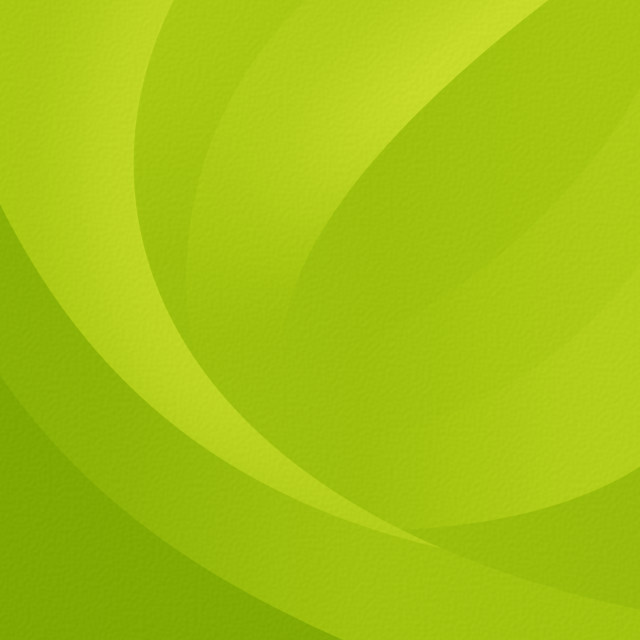
This background is drawn by a WebGL 2 fragment shader. Its source:

```glsl
#version 300 es
precision highp float;
// Draws sweeping lime green ribbons with soft glows and a fine paper grain.

uniform vec2 u_resolution;
out vec4 outColor;

// Tone ramp
const vec3 DARK_GREEN = vec3(0.49, 0.655, 0.005);
const vec3 LIME = vec3(0.655, 0.78, 0.065);
const vec3 BRIGHT_LIME = vec3(0.765, 0.85, 0.155);
const float LIME_TONE = 0.6;

// Surface details
const float GLOW_WIDTH = 0.12;
const float RIM_WIDTH = 0.0015;
const float RIM_STRENGTH = 0.13;
const float GRAIN_SCALE = 150.0;
const float GRAIN_STRENGTH = 0.016;

// Cubic ribbon edges, each running from top to bottom, with y pointing down
struct Curve { vec2 a, b, c, d; };
const Curve CORNER = Curve(vec2(0.0, 0.586), vec2(0.146, 0.797), vec2(0.336, 0.911), vec2(0.536, 1.0));
const Curve BAND = Curve(vec2(0.0, 0.319), vec2(0.126, 0.571), vec2(0.329, 0.784), vec2(0.729, 0.865));
const Curve SWEEP = Curve(vec2(0.271, 0.0), vec2(0.099, 0.341), vec2(0.263, 0.796), vec2(1.0, 0.953));
const Curve FOLD = Curve(vec2(0.479, 0.0), vec2(0.29, 0.176), vec2(0.263, 0.43), vec2(0.313, 0.586));
const Curve LEAF = Curve(vec2(0.857, 0.0), vec2(0.492, 0.28), vec2(0.299, 0.57), vec2(0.56, 0.781));
const Curve UPPER_VEIL = Curve(vec2(1.0, 0.137), vec2(0.892, 0.335), vec2(0.678, 0.514), vec2(0.43, 0.586));
const Curve MIDDLE_VEIL = Curve(vec2(1.0, 0.41), vec2(0.896, 0.563), vec2(0.697, 0.695), vec2(0.443, 0.703));
const Curve LOWER_VEIL = Curve(vec2(1.0, 0.729), vec2(0.898, 0.794), vec2(0.755, 0.826), vec2(0.599, 0.828));

vec2 bezier(Curve k, float t) {
    float s = 1.0 - t;
    return s * s * s * k.a + 3.0 * s * s * t * k.b + 3.0 * s * t * t * k.c + t * t * t * k.d;
}

// Signed distance to the tangent at the height of p; positive on the right
float side(Curve k, vec2 p) {
    float low = 0.0, high = 1.0;
    for (int i = 0; i < 16; i++) {
        float middle = 0.5 * (low + high);
        if (bezier(k, middle).y < p.y) low = middle;
        else high = middle;
    }
    float t = 0.5 * (low + high), s = 1.0 - t;
    vec2 tangent = normalize(s * s * (k.b - k.a) + 2.0 * s * t * (k.c - k.b) + t * t * (k.d - k.c));
    vec2 offset = p - bezier(k, t);
    return offset.x * tangent.y - offset.y * tangent.x;
}

vec2 hashGradient(vec2 cell) {
    vec3 h = fract(cell.xyx * vec3(0.1031, 0.103, 0.0973));
    h += dot(h, h.yzx + 33.33);
    float angle = 6.2832 * fract((h.x + h.y) * h.z);
    return vec2(cos(angle), sin(angle));
}

float gradientNoise(vec2 p) {
    vec2 i = floor(p), f = fract(p);
    vec2 u = f * f * f * (f * (f * 6.0 - 15.0) + 10.0);
    vec2 e = vec2(1.0, 0.0);
    float top = mix(dot(hashGradient(i), f), dot(hashGradient(i + e), f - e), u.x);
    float bottom = mix(dot(hashGradient(i + e.yx), f - e.yx), dot(hashGradient(i + e.xx), f - e.xx), u.x);
    return mix(top, bottom, u.y);
}

float glow(float d) {
    return exp(-d * d / (GLOW_WIDTH * GLOW_WIDTH));
}

vec3 toneColor(float tone) {
    vec3 shade = mix(DARK_GREEN, LIME, clamp(tone / LIME_TONE, 0.0, 1.0));
    return mix(shade, BRIGHT_LIME, clamp((tone - LIME_TONE) / (1.0 - LIME_TONE), 0.0, 1.1));
}

void main() {
    vec2 p = gl_FragCoord.xy / u_resolution;
    p.y = 1.0 - p.y;
    float soft = 0.8 / min(u_resolution.x, u_resolution.y);
    float sweep = side(SWEEP, p);
    float leaf = side(LEAF, p);
    float right = smoothstep(0.47, 1.0, p.x);

    // Outer bands on the lower left
    float tone = mix(0.19, 0.54, smoothstep(0.0, 0.65, p.x));
    float bandTone = 0.62 + 0.3 * glow(sweep) * (1.0 - 0.5 * smoothstep(0.58, 0.86, p.y));
    tone = mix(tone, bandTone, smoothstep(-soft, soft, side(BAND, p)));
    tone = mix(0.03 + 0.1 * p.x, tone, smoothstep(-soft, soft, side(CORNER, p)));

    // Inner folds, brightest along the upper edge of the leaf
    float inner = mix(0.64, 0.44, smoothstep(0.0, 0.55, p.y));
    float foldTone = 0.46 + 0.26 * (1.0 - smoothstep(0.08, 0.62, p.y));
    foldTone += 0.34 * glow(leaf) * (1.0 - smoothstep(0.1, 0.52, p.y));
    inner = mix(inner, foldTone, smoothstep(-soft, soft, side(FOLD, p)));

    // Leaf and its overlapping veils
    float leafTone = 0.46 + 0.13 * right;
    leafTone = mix(leafTone, mix(0.46, 0.7, right), smoothstep(-soft, soft, side(UPPER_VEIL, p)));
    leafTone = mix(leafTone, mix(0.45, 0.78, right), smoothstep(-soft, soft, side(MIDDLE_VEIL, p)));
    leafTone = mix(leafTone, 0.44 - 0.04 * right, smoothstep(-soft, soft, side(LOWER_VEIL, p)));
    inner = mix(inner, leafTone, smoothstep(-soft, soft, leaf));
    tone = mix(tone, inner, smoothstep(-soft, soft, sweep));

    // Thin light rim and embossed grain
    tone += RIM_STRENGTH * exp(-abs(sweep) / RIM_WIDTH) * (1.0 - smoothstep(0.3, 0.7, p.y));
    vec2 grainPoint = p * GRAIN_SCALE;
    float grain = gradientNoise(grainPoint) - gradientNoise(grainPoint + vec2(0.4, 0.5));
    outColor = vec4(toneColor(tone) + GRAIN_STRENGTH * grain, 1.0);
}
```
